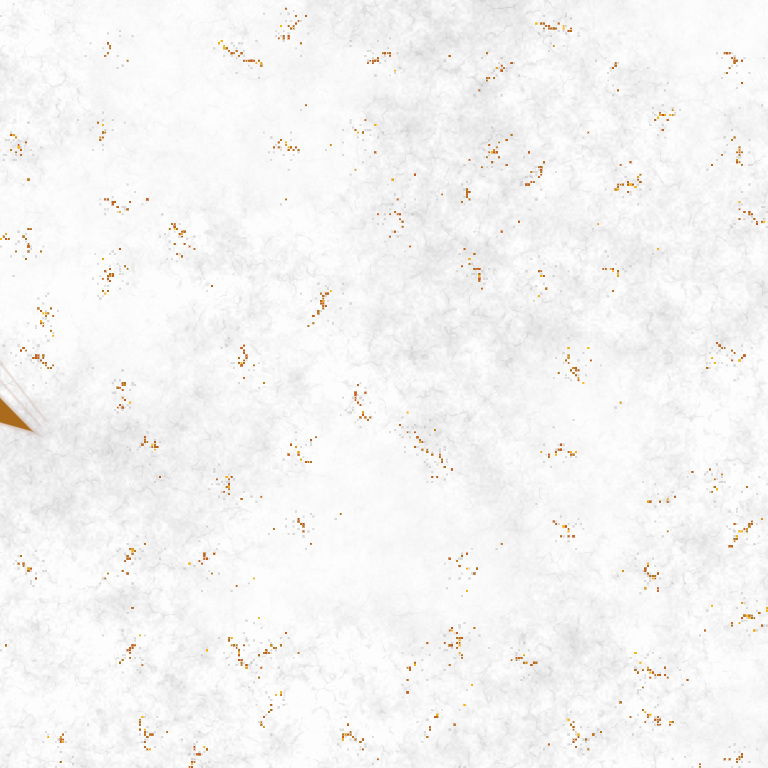
Reproduce this texture procedurally as a WebGL 1 fragment shader.

```glsl
precision highp float;
uniform vec2 u_resolution;

#define BLOB_SCALE 30.0
#define GRAIN_SCALE 300.0
#define STREAK_SCALE 9.0
#define SPECK_SCALE 310.0
#define STREAK_SHARE 0.85
#define BASE_TONE 0.958
#define GRAIN_DEPTH 0.085
#define RUST vec3(0.76, 0.36, 0.10)
#define BRONZE vec3(0.70, 0.44, 0.12)
#define GOLD vec3(0.96, 0.70, 0.08)
#define TAN vec3(0.82, 0.73, 0.69)

float hash(vec2 p) {
  vec3 q = fract(p.xyx * 0.1031);
  q += dot(q, q.yzx + 33.33);
  return fract((q.x + q.y) * q.z);
}

vec2 hash2(vec2 p) {
  return vec2(hash(p + 17.3), hash(p + 71.9));
}

float noise(vec2 p) {
  vec2 i = floor(p), f = fract(p);
  f = f * f * (3.0 - 2.0 * f);
  return mix(mix(hash(i), hash(i + vec2(1, 0)), f.x),
             mix(hash(i + vec2(0, 1)), hash(i + vec2(1, 1)), f.x), f.y);
}

float fbm(vec2 p) {
  float sum = 0.0, amp = 0.53;
  for (int i = 0; i < 4; i++) {
    sum += amp * noise(p);
    p = mat2(1.6, 1.2, -1.2, 1.6) * p + 9.7;
    amp *= 0.5;
  }
  return sum;
}

// Nearest and second nearest cell distances
vec2 cellular(vec2 p) {
  vec2 i = floor(p), near = vec2(8.0);
  for (int y = -1; y <= 1; y++)
    for (int x = -1; x <= 1; x++) {
      vec2 cell = i + vec2(x, y);
      float d = length(cell + hash2(cell) - p);
      near = d < near.x ? vec2(d, near.x) : vec2(near.x, min(near.y, d));
    }
  return near;
}

// Speck density: x along short bent streaks, y in the halo around them
vec2 streakDensity(vec2 uv) {
  vec2 density = vec2(0.0), i = floor(uv * STREAK_SCALE);
  for (int y = -1; y <= 1; y++)
    for (int x = -1; x <= 1; x++) {
      vec2 cell = i + vec2(x, y);
      vec2 d = uv - (cell + 0.1 + 0.8 * hash2(cell + 5.0)) / STREAK_SCALE;
      float angle = 6.283 * hash(cell + 31.0);
      float c = cos(angle), s = sin(angle);
      d = vec2(c * d.x + s * d.y, c * d.y - s * d.x);
      float halfLength = mix(0.007, 0.034, hash(cell + 47.0));
      float bend = 22.0 * (hash(cell + 53.0) - 0.5);
      float off = d.y - bend * d.x * d.x + 0.003 * sin(d.x * 240.0 + angle);
      float line = exp(-off * off / 0.000007) * (1.0 - smoothstep(0.7, 1.1, abs(d.x) / halfLength));
      float halo = exp(-dot(d, d) / 0.0005);
      density = max(density, vec2(line, halo) * step(hash(cell + 61.0), STREAK_SHARE));
    }
  return density;
}

float segment(vec2 p, vec2 a, vec2 b) {
  vec2 ab = b - a;
  return length(p - a - ab * clamp(dot(p - a, ab) / dot(ab, ab), 0.0, 1.0));
}

// Mottled paper with crinkled cell rims and fine grain
float paperTone(vec2 uv) {
  vec2 warp = vec2(fbm(uv * 45.0), fbm(uv * 45.0 + 40.0)) - 0.5;
  vec2 cells = cellular(uv * BLOB_SCALE + 1.3 * warp);
  float patches = fbm(uv * 5.0 + 3.0);
  float bleach = smoothstep(0.5, 0.72, fbm(uv * 3.2 + 21.0));
  float grain = 0.65 * noise(uv * GRAIN_SCALE) + 0.35 * noise(uv * GRAIN_SCALE * 0.45) - 0.5;
  float rim = 1.0 - smoothstep(0.0, 0.13, cells.y - cells.x);
  float tone = BASE_TONE + 0.10 * (patches - 0.5) + 0.10 * (fbm(uv * 24.0) - 0.5);
  tone += 0.06 * (0.42 - cells.x) + GRAIN_DEPTH * grain;
  tone -= 0.055 * rim * smoothstep(0.45, 0.75, noise(uv * 110.0));
  return min(mix(tone, 0.985, 0.75 * bleach), 0.994);
}

void main() {
  float size = min(u_resolution.x, u_resolution.y);
  vec2 uv = gl_FragCoord.xy / size;
  float pixel = 1.0 / size;
  vec3 color = vec3(paperTone(uv));

  // Metallic specks and grey flecks
  vec2 cell = floor(uv * SPECK_SCALE);
  vec2 density = streakDensity((cell + 0.5) / SPECK_SCALE);
  vec2 box = abs(fract(uv * SPECK_SCALE) - 0.5);
  float halfSize = mix(0.34, 0.52, hash(cell + 7.0));
  float blur = 0.5 * pixel * SPECK_SCALE;
  float dot_ = 1.0 - smoothstep(halfSize - blur, halfSize + blur, max(box.x, box.y));
  float gilt = step(hash(cell + 11.0), 0.55 * density.x + 0.022 * density.y);
  float fleck = step(hash(cell + 13.0), 0.10 * density.y);
  float hue = hash(cell + 19.0);
  vec3 metal = mix(mix(RUST, BRONZE, smoothstep(0.2, 0.6, hue)), GOLD, smoothstep(0.78, 0.92, hue));
  color = mix(color, vec3(0.72), 0.5 * fleck * dot_);
  color = mix(color, metal, gilt * dot_);

  // Bronze shard with pale scratches at the left edge
  vec2 tip = vec2(0.043, 0.438);
  float top = dot(uv - tip, normalize(vec2(0.044, 0.043)));
  float bottom = dot(tip - uv, normalize(vec2(0.012, 0.043)));
  float shard = max(top, bottom);
  float scratch = min(segment(uv, vec2(0.0, 0.528), vec2(0.06, 0.452)),
                      segment(uv, vec2(0.0, 0.505), vec2(0.052, 0.446)));
  color = mix(color, TAN, 0.4 * (1.0 - smoothstep(0.0, 0.003, scratch)));
  color = mix(color, TAN, 0.6 * (1.0 - smoothstep(0.001, 0.006, shard)));
  color = mix(color, BRONZE * 0.95, 1.0 - smoothstep(-pixel, pixel, shard));

  gl_FragColor = vec4(color, 1.0);
}
```
